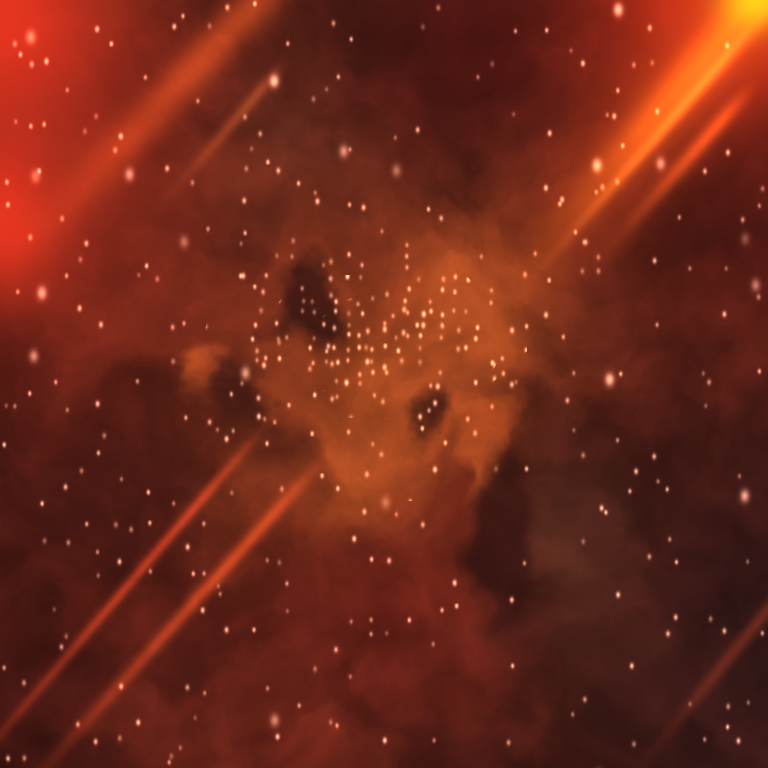
Reproduce this background procedurally as a Shadertoy shader.

```glsl
// Fiery nebula with diagonal light beams, corner glows and a central star cluster.

float hash(vec2 p) {
    vec3 q = fract(vec3(p.xyx) * 0.1031);
    q += dot(q, q.yzx + 33.33);
    return fract((q.x + q.y) * q.z);
}

float noise(vec2 p) {
    vec2 cell = floor(p), f = fract(p);
    f = f * f * (3.0 - 2.0 * f);
    float low = mix(hash(cell), hash(cell + vec2(1, 0)), f.x);
    float high = mix(hash(cell + vec2(0, 1)), hash(cell + vec2(1, 1)), f.x);
    return mix(low, high, f.y);
}

float fbm(vec2 p) {
    float sum = 0.0, amp = 0.5;
    for (int i = 0; i < 6; i++) {
        sum += amp * noise(p);
        p = mat2(0.8, 0.6, -0.6, 0.8) * p * 2.03 + 17.3;
        amp *= 0.5;
    }
    return sum;
}

// Soft elliptical spot
float blob(vec2 p, vec2 centre, vec2 radii) {
    vec2 d = (p - centre) / radii;
    return exp(-dot(d, d));
}

// Soft streak from a to b, faded towards both ends
float beam(vec2 p, vec2 a, vec2 b, float width) {
    vec2 axis = b - a, d = p - a;
    float t = dot(d, axis) / dot(axis, axis);
    float across = (d.x * axis.y - d.y * axis.x) / length(axis) / width;
    float fade = smoothstep(0.0, 0.25, t) * (1.0 - smoothstep(0.3, 1.0, t));
    return exp(-across * across) * fade;
}

// One jittered star per grid cell, kept with the given chance
float stars(vec2 p, float cells, float chance, float radius) {
    vec2 id = floor(p * cells);
    vec2 jitter = vec2(hash(id + 11.7), hash(id + 47.1));
    vec2 d = (fract(p * cells) - 0.25 - 0.5 * jitter) / cells / radius;
    d.y *= 0.7;
    float brightness = 0.3 + 0.7 * hash(id + 83.9);
    return step(hash(id + 5.3), chance) * brightness * exp(-dot(d, d));
}

void mainImage(out vec4 fragColor, in vec2 fragCoord) {
    vec2 p = fragCoord / iResolution.xy;

    // Ragged coordinates and cloud texture
    vec2 warp = vec2(fbm(p * 7.0 + 3.1), fbm(p * 7.0 + 41.7)) - 0.5;
    vec2 q = p + 0.17 * warp;
    float cloud = smoothstep(0.25, 0.75, fbm(p * 5.0 + 1.6 * warp + 9.0));
    float detail = fbm(p * 19.0 + 2.0 * warp);

    // Dust base and broad tints
    vec3 col = mix(vec3(0.25, 0.09, 0.07), vec3(0.43, 0.15, 0.10), cloud);
    col = mix(col, vec3(0.42, 0.20, 0.13), 0.6 * blob(q, vec2(0.36, 0.83), vec2(0.13, 0.12)));
    col = mix(col, vec3(0.30, 0.08, 0.07), 0.7 * blob(p, vec2(0.61, 0.93), vec2(0.15, 0.13)));
    col = mix(col, vec3(0.45, 0.13, 0.09), 0.6 * blob(q, vec2(0.50, 0.20), vec2(0.17, 0.15)));
    col = mix(col, vec3(0.17, 0.09, 0.09), 0.8 * blob(p, vec2(1.02, 0.12), vec2(0.26, 0.30)));
    col = mix(col, vec3(0.22, 0.07, 0.06), 0.7 * blob(p, vec2(0.0, 0.15), vec2(0.20, 0.28)));
    col = mix(col, vec3(0.25, 0.07, 0.06), 0.6 * blob(p, vec2(1.0, 0.68), vec2(0.16, 0.13)));

    // Warm heart of the nebula, stretched along the diagonal
    float heart = blob(q, vec2(0.51, 0.52), vec2(0.19, 0.17));
    heart += 0.6 * blob(p, vec2(0.65, 0.64), vec2(0.10, 0.12));
    heart += 0.5 * blob(q, vec2(0.42, 0.39), vec2(0.11, 0.08));
    col = mix(col, vec3(0.64, 0.28, 0.13), min(heart, 1.0) * (0.55 + 0.5 * cloud));

    // Torn bright fringes
    float fringe = blob(q, vec2(0.28, 0.51), vec2(0.045, 0.06));
    fringe += blob(q, vec2(0.62, 0.42), vec2(0.09, 0.05));
    fringe += blob(q, vec2(0.635, 0.34), vec2(0.035, 0.07));
    col = mix(col, vec3(0.72, 0.31, 0.14), 0.75 * smoothstep(0.25, 0.9, fringe * (0.4 + 1.1 * detail)));

    // Dark dust pockets and the brown pillar beside them
    col = mix(col, vec3(0.34, 0.18, 0.13), 0.7 * blob(q, vec2(0.77, 0.26), vec2(0.07, 0.15)));
    float dust = blob(q, vec2(0.68, 0.26), vec2(0.06, 0.13));
    dust += blob(q, vec2(0.39, 0.62), vec2(0.05, 0.05));
    dust += 0.7 * blob(q, vec2(0.32, 0.49), vec2(0.04, 0.08));
    dust += 0.7 * blob(q, vec2(0.56, 0.45), vec2(0.03, 0.04));
    col = mix(col, vec3(0.20, 0.08, 0.07), 0.8 * smoothstep(0.2, 0.75, dust));
    col *= 0.75 + 0.5 * detail;

    // Red glow down the left edge
    col = mix(col, vec3(0.72, 0.18, 0.11), 0.8 * blob(p, vec2(0.0, 0.83), vec2(0.20, 0.27)));
    float leftGlow = blob(p, vec2(0.0, 0.98), vec2(0.13, 0.12)) + blob(p, vec2(0.0, 0.71), vec2(0.07, 0.09));
    col = mix(col, vec3(0.98, 0.22, 0.13), 0.8 * min(leftGlow, 1.0));

    // Hot corner on the upper right
    col = mix(col, vec3(0.93, 0.20, 0.10), 0.95 * blob(p, vec2(0.98, 1.01), vec2(0.20, 0.16)));
    col = mix(col, vec3(0.85, 0.27, 0.11), 0.75 * beam(p, vec2(1.10, 1.13), vec2(0.60, 0.56), 0.075));

    // Light beams
    vec3 light = vec3(0.50, 0.26, 0.03) * beam(p, vec2(1.08, 1.11), vec2(0.64, 0.60), 0.025);
    light += vec3(0.42, 0.22, 0.06) * beam(p, vec2(1.02, 1.01), vec2(0.66, 0.60), 0.008);
    light += vec3(0.45, 0.17, 0.04) * beam(p, vec2(0.99, 0.90), vec2(0.77, 0.65), 0.010);
    light += vec3(0.38, 0.14, 0.04) * beam(p, vec2(0.44, 1.11), vec2(-0.02, 0.62), 0.026);
    light += vec3(0.25, 0.12, 0.05) * beam(p, vec2(0.38, 0.93), vec2(0.20, 0.72), 0.008);
    light += vec3(0.42, 0.12, 0.05) * beam(p, vec2(0.37, 0.475), vec2(-0.14, -0.12), 0.007);
    light += vec3(0.42, 0.14, 0.05) * beam(p, vec2(0.45, 0.435), vec2(-0.04, -0.11), 0.009);
    light += vec3(0.22, 0.07, 0.03) * beam(p, vec2(1.06, 0.28), vec2(0.80, -0.04), 0.009);
    col += light;
    col = mix(col, vec3(1.0, 0.82, 0.10), blob(p, vec2(0.985, 1.0), vec2(0.045, 0.035)));

    // Scattered stars, dense around the centre
    float cluster = blob(p, vec2(0.48, 0.56), vec2(0.14, 0.09));
    float glints = stars(p, 65.0, 0.03 + 0.5 * cluster, 0.0022) + stars(p + 0.37, 43.0, 0.06 + 0.3 * cluster, 0.0026);
    glints += stars(p + 0.71, 11.0, 0.12, 0.0055);
    col += vec3(0.95, 0.72, 0.60) * glints;

    fragColor = vec4(clamp(col, 0.0, 1.0), 1.0);
}
```
